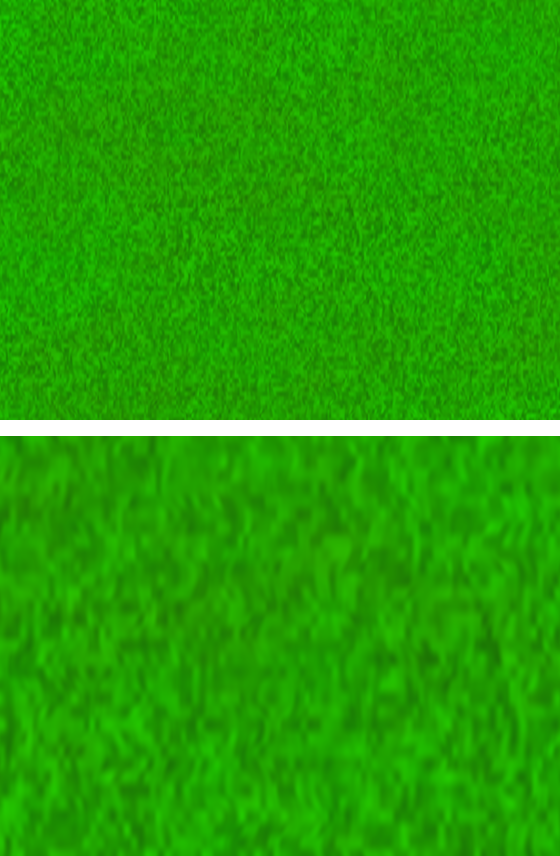
Top, the full canvas; bottom, a detail of the centre.
Give the GLSL for this texture, as a WebGL 1 fragment shader.

```glsl
precision highp float;
// Mown grass: faint olive and bright green patches from layered value noise,
// covered by fine upright grains of stretched noise, bent a little sideways.
// All lengths are in canvas heights, so the look holds at any size.

uniform vec2 u_resolution;

const vec3 OLIVE_GREEN = vec3(0.162, 0.565, 0.0);
const vec3 BRIGHT_GREEN = vec3(0.076, 0.685, 0.0);
const vec3 SHADE_TINT = vec3(0.0, 0.0, 0.012);

const vec2 PATCH_FREQUENCY = vec2(5.2, 5.8);  // broadest patches per height
const float PATCH_PERSISTENCE = 0.86;
const float PATCH_CONTRAST = 1.0;

const vec2 GRAIN_FREQUENCY = vec2(180.0, 96.0);  // narrow, tall blades
const vec2 TUFT_FREQUENCY = vec2(108.0, 58.0);
const float TUFT_SHARE = 0.36;
const float BEND_FREQUENCY = 42.0;
const float BEND_AMOUNT = 0.008;

const float CALM_CONTRAST = 0.40;   // grain strength varies from place to place
const float ROUGH_CONTRAST = 0.58;
const float ROUGHNESS_FREQUENCY = 6.0;
const vec3 GRAIN_RESPONSE = vec3(0.75, 1.0, 1.0);

float hash(vec2 cell) {
  vec3 p = fract(vec3(cell.xyx) * vec3(0.1031, 0.1030, 0.0973));
  p += dot(p, p.yzx + 33.33);
  return fract((p.x + p.y) * p.z);
}

float valueNoise(vec2 p) {
  vec2 cell = floor(p);
  vec2 f = fract(p);
  vec2 blend = f * f * (3.0 - 2.0 * f);
  float lower = mix(hash(cell), hash(cell + vec2(1.0, 0.0)), blend.x);
  float upper = mix(hash(cell + vec2(0.0, 1.0)), hash(cell + vec2(1.0)), blend.x);
  return mix(lower, upper, blend.y);
}

// Layered noise, each octave turned to hide the lattice.
float patchNoise(vec2 p) {
  mat2 turn = mat2(0.8, 0.6, -0.6, 0.8);
  float sum = 0.0;
  float total = 0.0;
  float weight = 1.0;
  for (int octave = 0; octave < 5; octave++) {
    sum += weight * valueNoise(p);
    total += weight;
    weight *= PATCH_PERSISTENCE;
    p = turn * p * 2.03 + vec2(17.3, 41.7);
  }
  return sum / total;
}

// Fine blades over slightly larger tufts, both upright and gently bent.
float grainNoise(vec2 p) {
  p.x += BEND_AMOUNT * (valueNoise(p * BEND_FREQUENCY + 3.7) - 0.5);
  float blades = valueNoise(p * GRAIN_FREQUENCY + 11.0);
  float tufts = valueNoise(p * TUFT_FREQUENCY + vec2(71.4, 29.6));
  return mix(blades, tufts, TUFT_SHARE);
}

void main() {
  vec2 position = gl_FragCoord.xy / u_resolution.y;

  // Patch colour
  float growth = patchNoise(position * PATCH_FREQUENCY + 5.0);
  growth = clamp(0.5 + (growth - 0.5) * PATCH_CONTRAST, 0.0, 1.0);
  vec3 color = mix(OLIVE_GREEN, BRIGHT_GREEN, growth);

  // Light and shade of the single blades
  float grain = grainNoise(position) - 0.5;
  float roughness = valueNoise(position * ROUGHNESS_FREQUENCY + 23.0);
  float contrast = mix(CALM_CONTRAST, ROUGH_CONTRAST, roughness);
  color *= 1.0 + GRAIN_RESPONSE * contrast * grain;
  color += SHADE_TINT * smoothstep(0.1, 0.4, -grain);

  gl_FragColor = vec4(color, 1.0);
}
```
